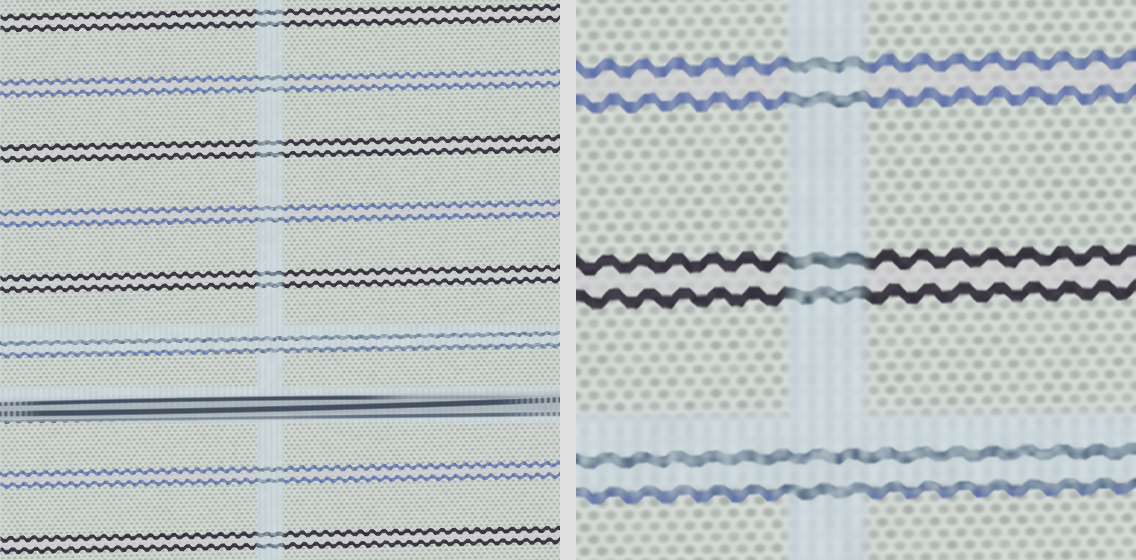
Left: the whole. Right: its middle third, enlarged.
This texture is drawn by a three.js fragment shader. Its source:

```glsl
// Pale woven cloth with nine slightly tilted double threads, dark and blue in turn.
// Staggered dots make the weave, clamped triangle waves make the stepped threads,
// and masks lay one upright and two level smears over them.
varying vec2 vUv;

const float TAU = 6.2831853;
const float SLOPE = 0.0182;        // rise of the threads across the canvas
const float PITCH = 0.1165;        // distance between thread pairs
const float FIRST_PAIR = 0.0265;   // height of the lowest pair at the left
const float PAIR_HALF_GAP = 0.0103;
const float THREAD_HALF = 0.0036;
const float STEP_HEIGHT = 0.0024;
const float TEETH = 48.0;
const vec2 WEAVE = vec2(96.0, 140.0);
const float SOFT = 0.0013;

const vec3 CLOTH = vec3(0.822, 0.850, 0.826);
const vec3 WEAVE_SHADOW = vec3(0.665, 0.695, 0.680);
const vec3 PAIR_GAP = vec3(0.815, 0.810, 0.825);
const vec3 DARK_THREAD = vec3(0.195, 0.180, 0.225);
const vec3 BLUE_THREAD = vec3(0.365, 0.440, 0.660);
const vec3 WORN_THREAD = vec3(0.270, 0.370, 0.430);
const vec3 MIST = vec3(0.795, 0.840, 0.860);
const vec3 STREAK = vec3(0.220, 0.260, 0.330);

float hash(vec2 p) {
  vec3 q = fract(vec3(p.xyx) * 0.1031);
  q += dot(q, q.yzx + 33.33);
  return fract((q.x + q.y) * q.z);
}

float noise(vec2 p) {
  vec2 i = floor(p);
  vec2 f = fract(p);
  f = f * f * (3.0 - 2.0 * f);
  return mix(mix(hash(i), hash(i + vec2(1.0, 0.0)), f.x),
             mix(hash(i + vec2(0.0, 1.0)), hash(i + 1.0), f.x), f.y);
}

float band(float x, float lo, float hi, float soft) {
  return smoothstep(lo - soft, lo + soft, x) - smoothstep(hi - soft, hi + soft, x);
}

float stroke(float dist, float halfWidth, float soft) {
  return 1.0 - smoothstep(halfWidth - soft, halfWidth + soft, abs(dist));
}

// Staggered shadows between the woven yarns
float weaveShadow(vec2 p) {
  vec2 q = p * WEAVE;
  float row = floor(q.y);
  q.x += 0.5 * mod(row, 2.0);
  vec2 cell = fract(q) - 0.5;
  float hole = 1.0 - smoothstep(0.10, 0.50, length(cell * vec2(1.0, 0.85)));
  return hole * mix(0.70, 1.0, hash(vec2(floor(q.x), row)));
}

// Rounded square wave followed by each thread
float toothWave(float x) {
  float triangle = abs(fract(x * TEETH) - 0.5) * 4.0 - 1.0;
  return STEP_HEIGHT * clamp(triangle * 2.2, -1.0, 1.0);
}

void main() {
  vec2 p = vUv;
  vec2 cloth = vec2(p.x, p.y - SLOPE * p.x);
  float ribs = 0.5 + 0.5 * cos(TAU * WEAVE.x * p.x);

  // Smear masks
  float upright = band(p.x, 0.459, 0.506, 0.005);
  float blurred = band(p.y, 0.369 + 0.012 * p.x, 0.420, 0.006);
  float streaked = band(p.y, 0.246, 0.309, 0.005);
  float leftEdge = 1.0 - smoothstep(0.001, 0.003, p.x);
  float worn = max(max(upright, blurred), 0.7 * leftEdge);

  // Cloth
  vec3 color = mix(CLOTH, WEAVE_SHADOW, weaveShadow(cloth));
  color += 0.022 * (noise(p * vec2(190.0, 230.0)) - 0.5);
  vec3 mist = MIST + 0.035 * (ribs - 0.5) + 0.025 * (noise(p * 70.0) - 0.5);
  color = mix(color, mist, 0.9 * max(worn, streaked));

  // Thread pairs
  float k = (cloth.y - FIRST_PAIR) / PITCH;
  float index = floor(k + 0.5);
  float offset = (k - index) * PITCH;
  float blue = mod(index, 2.0);
  float side = offset < 0.0 ? -1.0 : 1.0;
  float fray = noise(p * vec2(210.0, 260.0));
  float wave = toothWave(p.x + 0.002 * side) * (1.0 - 0.45 * worn);
  float dist = offset - side * PAIR_HALF_GAP - wave + 0.0012 * (fray - 0.5);
  float halfWidth = THREAD_HALF * mix(1.0, 0.92, blue);
  float thread = stroke(dist, halfWidth, SOFT);
  thread *= mix(1.0, 0.72 + 0.28 * ribs, blue) * (0.88 + 0.12 * fray);
  thread *= mix(1.0, 0.35 + 0.60 * fray, worn);
  float keepsBlue = blue * (1.0 - smoothstep(0.10, 0.50, p.x)) * step(side, 0.0);
  vec3 threadColor = mix(DARK_THREAD, BLUE_THREAD, blue);
  threadColor = mix(threadColor, WORN_THREAD, 0.8 * worn * (1.0 - keepsBlue));
  float clear = 1.0 - streaked;
  float gap = stroke(offset, PAIR_HALF_GAP, 0.003);
  color = mix(color, PAIR_GAP, 0.65 * gap * clear * (1.0 - worn));
  color = mix(color, threadColor, thread * clear);

  // Long smooth streaks, broken into ribs near both sides
  float x = p.x;
  float top = stroke(p.y - (0.278 + 0.030 * x - 0.018 * x * x), 0.0038, 0.0025);
  float middle = stroke(p.y - (0.261 + 0.011 * x + 0.014 * x * x), 0.0052, 0.0025);
  float low = stroke(p.y - (0.248 + 0.013 * x), 0.0022 + 0.0016 * x, 0.0022);
  top *= 1.0 - 0.6 * smoothstep(0.62, 0.75, x);
  low *= 0.55 + 0.25 * smoothstep(0.45, 0.70, x);
  float ends = 1.0 - smoothstep(0.02, 0.08, x) + smoothstep(0.88, 0.98, x);
  float streaks = max(max(top, middle), low) * mix(1.0, 0.30 + 0.60 * ribs, ends);
  float halo = 0.22 * stroke(p.y - 0.266 - 0.014 * x, 0.018, 0.010);
  color = mix(color, STREAK, streaked * max(0.92 * streaks, halo));

  gl_FragColor = vec4(color, 1.0);
}
```
